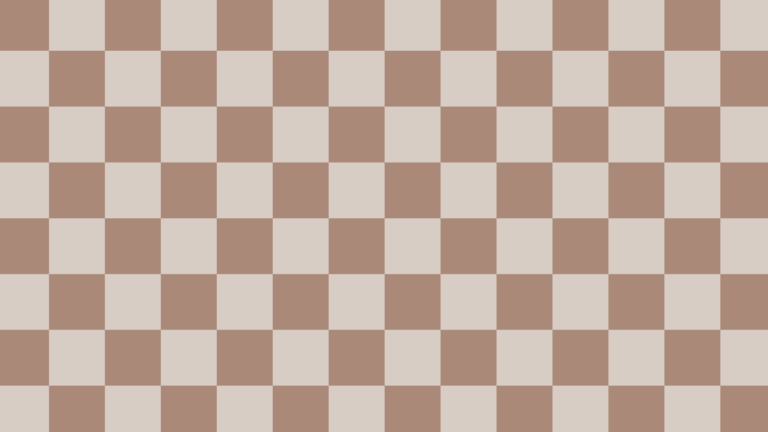
This pattern is drawn by a WebGL 2 fragment shader. Its source:

```glsl
#version 300 es
precision highp float;

#define TILE_SIZE vec2(0.1295, 0.1292)
#define GRID_ORIGIN vec2(0.1134, 0.1072)
#define EDGE_WIDTH 0.0032
#define CREAM vec3(0.846, 0.803, 0.769)
#define CLAY vec3(0.667, 0.538, 0.471)

uniform vec2 u_resolution;
out vec4 fragColor;

// Signed distance to the nearest grid line, its sign alternating per tile
vec2 alternatingDistance(vec2 point) {
    vec2 grid = (point - GRID_ORIGIN) / TILE_SIZE;
    return (abs(mod(grid - 0.5, 2.0) - 1.0) - 0.5) * TILE_SIZE;
}

void main() {
    // One unit is the canvas height
    vec2 point = gl_FragCoord.xy / u_resolution.y;

    // Soft square wave on each axis; their product is the checker
    float halfEdge = 0.5 * max(EDGE_WIDTH, 1.0 / u_resolution.y);
    vec2 wave = clamp(alternatingDistance(point) / halfEdge, -1.0, 1.0);
    float checker = 0.5 + 0.5 * wave.x * wave.y;

    fragColor = vec4(mix(CLAY, CREAM, checker), 1.0);
}
```
